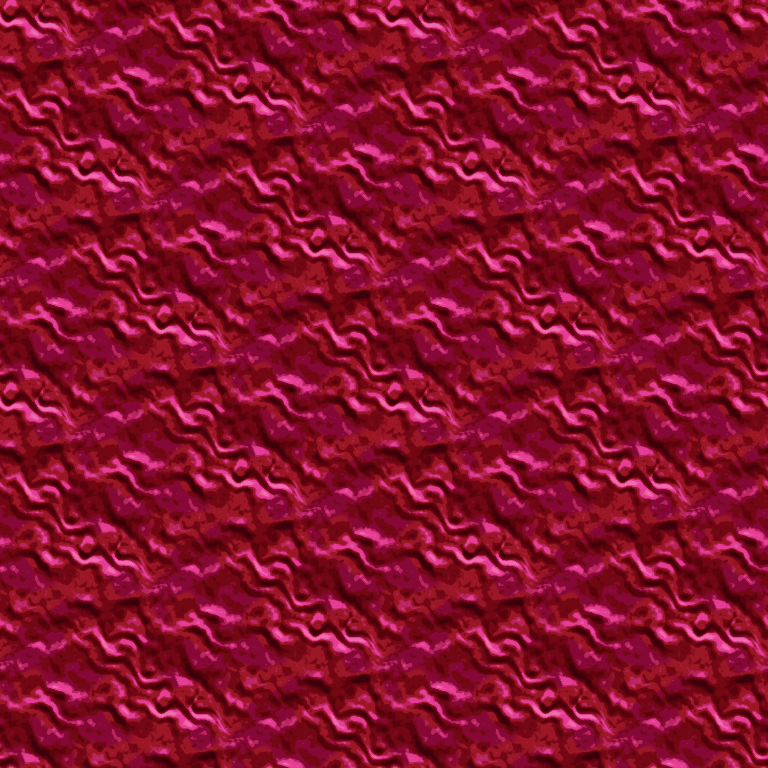
Reproduce this texture procedurally as a WebGL 2 fragment shader.

```glsl
#version 300 es
precision highp float;

uniform vec2 u_resolution;
out vec4 fragColor;

// Repeat lattice: two perpendicular tile edges of equal length
const vec2 TILE_U = vec2(0.1, -0.2);
const vec2 TILE_V = vec2(0.2, 0.1);

// Relief
const vec2 WAVE_COUNT = vec2(-3.0, 7.0);
const float WAVE_HEIGHT = 0.25;
const float WAVE_SKEW = 0.5;
const vec2 RIDGE_CELLS = vec2(5.0, 14.0);
const float RIDGE_SHEAR = 5.0;
const float RIDGE_HEIGHT = 0.55;
const float LUMP_CELLS = 9.0;
const float LUMP_HEIGHT = 0.75;
const float GRAIN_CELLS = 22.0;
const float GRAIN_HEIGHT = 0.2;
const float ZIGZAG_CELLS = 10.0;
const float ZIGZAG_AMOUNT = 0.16;
const float JITTER_CELLS = 24.0;
const float JITTER_AMOUNT = 0.035;

// Light
const vec2 LIGHT_DIR = vec2(0.25, 0.97);
const float LIGHT_STEP = 0.0045;
const float SLOPE_GAIN = 4.5;
const float TONE_SHIFT = 0.07;
const float SPECKLE_CELLS = 64.0;
const float SPECKLE_AMOUNT = 0.6;

// Palette
const vec3 SHADOW = vec3(0.24, 0.0, 0.04);
const vec3 DARK = vec3(0.35, 0.01, 0.05);
const vec3 CRIMSON = vec3(0.45, 0.03, 0.08);
const vec3 RED = vec3(0.61, 0.09, 0.15);
const vec3 PURPLE = vec3(0.52, 0.03, 0.21);
const vec3 PINK = vec3(0.72, 0.14, 0.36);
const vec3 HOT_PINK = vec3(0.90, 0.24, 0.58);
const vec3 GLINT = vec3(0.95, 0.50, 0.70);

float hash(vec2 p) {
  return fract(sin(dot(p, vec2(127.1, 311.7))) * 43758.5453);
}

// Random value of a cell, repeating over a sheared tile
float cellValue(vec2 cell, vec2 cells, float shear, float seed) {
  float column = floor((cell.x + 0.5) / cells.x);
  cell += column * vec2(-cells.x, shear);
  cell.y -= cells.y * floor((cell.y + 0.5) / cells.y);
  return hash(cell + seed);
}

// Smooth value noise that repeats with every unit of q
float shearedNoise(vec2 q, vec2 cells, float shear, float seed) {
  vec2 s = q * cells - vec2(0.0, q.x * shear);
  vec2 cell = floor(s);
  vec2 f = s - cell;
  f = f * f * (3.0 - 2.0 * f);
  float a = cellValue(cell, cells, shear, seed);
  float b = cellValue(cell + vec2(1.0, 0.0), cells, shear, seed);
  float c = cellValue(cell + vec2(0.0, 1.0), cells, shear, seed);
  float d = cellValue(cell + vec2(1.0, 1.0), cells, shear, seed);
  return mix(mix(a, b, f.x), mix(c, d, f.x), f.y);
}

float tileNoise(vec2 q, float cells, float seed) {
  return shearedNoise(q, vec2(cells), 0.0, seed);
}

vec2 toTile(vec2 p) {
  return vec2(dot(p, TILE_U), dot(p, TILE_V)) / dot(TILE_U, TILE_U);
}

// Broken zigzag ridges with lumps and fine grain
float height(vec2 p) {
  vec2 q = toTile(p);
  float bend = ZIGZAG_AMOUNT * (tileNoise(q, ZIGZAG_CELLS, 11.3) - 0.5)
             + JITTER_AMOUNT * (tileNoise(q, JITTER_CELLS, 17.9) - 0.5);
  vec2 warped = q + bend * vec2(-0.4, 1.0);
  float phase = 6.2832 * dot(warped, WAVE_COUNT);
  float strength = smoothstep(0.15, 0.75, tileNoise(q, 5.0, 52.4));
  float wave = strength * sin(phase + WAVE_SKEW * sin(phase));
  float ridges = shearedNoise(warped, RIDGE_CELLS, RIDGE_SHEAR, 3.7);
  float lumps = tileNoise(warped, LUMP_CELLS, 27.1);
  float grain = tileNoise(q, GRAIN_CELLS, 41.9);
  return WAVE_HEIGHT * wave + RIDGE_HEIGHT * ridges
       + LUMP_HEIGHT * lumps + GRAIN_HEIGHT * grain;
}

// Colour ramp from shaded to lit slopes
vec3 shade(float tone, float patchMix) {
  vec3 flatColor = mix(RED, PURPLE, patchMix);
  vec3 color = mix(SHADOW, DARK, smoothstep(-2.2, -1.3, tone));
  color = mix(color, CRIMSON, smoothstep(-0.95, -0.4, tone));
  color = mix(color, flatColor, smoothstep(-0.1, 0.25, tone));
  color = mix(color, PINK, smoothstep(0.75, 1.0, tone));
  color = mix(color, HOT_PINK, smoothstep(1.15, 1.5, tone));
  return mix(color, GLINT, 0.7 * smoothstep(2.1, 2.8, tone));
}

void main() {
  vec2 p = gl_FragCoord.xy / u_resolution.y;
  vec2 q = toTile(p);
  vec2 offset = LIGHT_DIR * LIGHT_STEP;
  float slope = height(p - offset) - height(p + offset);
  float speckle = tileNoise(q, SPECKLE_CELLS, 85.6) - 0.5;
  float tone = SLOPE_GAIN * slope + TONE_SHIFT + SPECKLE_AMOUNT * speckle;
  float patches = tileNoise(q, 8.0, 63.2);
  fragColor = vec4(shade(tone, smoothstep(0.42, 0.58, patches)), 1.0);
}
```
